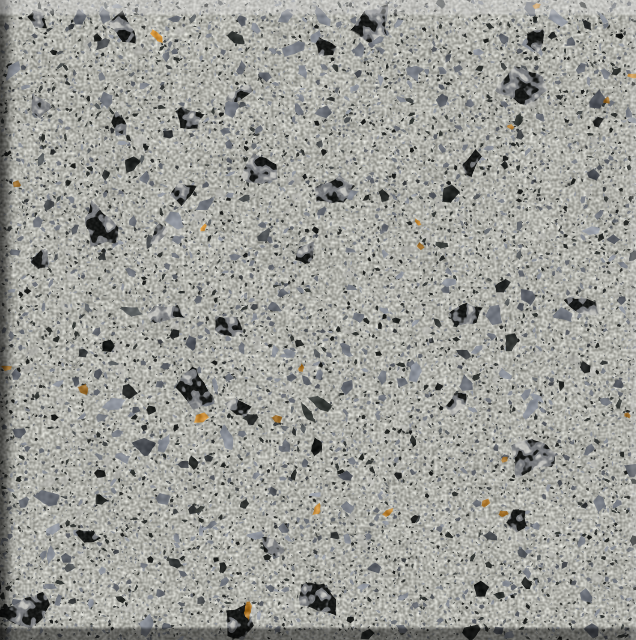
Write a WebGL 2 fragment shader that draws this texture.

```glsl
#version 300 es
precision highp float;
// Polished grey stone slab: pale gritty matrix, angular chips, mottled granite lumps, bevelled rim.

#define MATRIX_COLOR vec3(0.695, 0.697, 0.670)
#define CHIP_DARK vec3(0.085, 0.092, 0.088)
#define CHIP_GREY vec3(0.50, 0.51, 0.525)
#define CHIP_PALE vec3(0.76, 0.76, 0.745)
#define CHIP_OCHRE vec3(0.70, 0.47, 0.15)
#define GRIT_CONTRAST 0.27
#define FINE_SHARE 0.36
#define CHIP_SHARE 0.30
#define LUMP_SHARE 0.36
#define BEVEL 0.026

uniform vec2 u_resolution;
out vec4 fragColor;

const float TAU = 6.28319;

// Integer hash giving three values in 0..1
vec3 hash3(vec3 p) {
  uvec3 v = uvec3(ivec3(p)) * 1664525u + 1013904223u;
  v.x += v.y * v.z; v.y += v.z * v.x; v.z += v.x * v.y;
  v ^= v >> 16u;
  v.x += v.y * v.z; v.y += v.z * v.x; v.z += v.x * v.y;
  return vec3(v >> 8u) * exp2(-24.0);
}

float cornerSlope(vec2 cell, vec2 offset, float seed) {
  float a = TAU * hash3(vec3(cell, seed)).x;
  return dot(vec2(cos(a), sin(a)), offset);
}

// Gradient noise, roughly -0.7..0.7
float noise(vec2 p, float seed) {
  vec2 i = floor(p), f = p - i, e = vec2(1.0, 0.0);
  vec2 w = f * f * f * (f * (f * 6.0 - 15.0) + 10.0);
  float low = mix(cornerSlope(i, f, seed), cornerSlope(i + e, f - e, seed), w.x);
  float high = mix(cornerSlope(i + e.yx, f - e.yx, seed), cornerSlope(i + 1.0, f - 1.0, seed), w.x);
  return mix(low, high, w.y);
}

// Distance to an irregular five-sided chip
float chipDistance(vec2 p, float radius, vec3 r) {
  float turn = TAU * r.y, stretch = mix(1.0, 1.45, r.z);
  p = mat2(cos(turn), sin(turn), -sin(turn), cos(turn)) * p * vec2(1.0 / stretch, stretch);
  float d = -9.0;
  for (int i = 0; i < 5; i++) {
    float k = float(i);
    float a = TAU * (k + 0.6 * fract(r.x * (7.3 + 11.0 * k))) / 5.0;
    float reach = radius * (0.6 + 0.55 * fract(r.z * (17.0 + 13.0 * k)));
    d = max(d, dot(p, vec2(cos(a), sin(a))) - reach);
  }
  return d;
}

// Scattered chips: x = coverage, y = random tone, z = second random value
vec3 chips(vec2 uv, float cells, float share, vec2 radii, float seed) {
  vec2 p = uv * cells, base = floor(p);
  float nearest = 9.0;
  vec2 traits = vec2(0.0);
  for (int y = -1; y <= 1; y++) {
    for (int x = -1; x <= 1; x++) {
      vec2 cell = base + vec2(x, y);
      vec3 place = hash3(vec3(cell, seed));
      if (place.x > share) continue;
      vec3 form = hash3(vec3(cell, seed + 50.0));
      float radius = mix(radii.x, radii.y, form.x * form.x);
      float d = chipDistance(p - cell - 0.2 - 0.6 * place.yz, radius, form);
      if (d < nearest) { nearest = d; traits = vec2(place.x / share, form.z); }
    }
  }
  return vec3(clamp(0.5 - nearest * u_resolution.y / cells, 0.0, 1.0), traits);
}

// Dark, slate and pale stone by tone
vec3 stoneColor(vec3 chip, float darkShare) {
  vec3 slate = CHIP_GREY * mix(0.65, 1.2, chip.z) + vec3(-0.01, 0.0, 0.02);
  return mix(CHIP_DARK * (1.0 + 1.5 * chip.z), slate, smoothstep(darkShare - 0.1, darkShare + 0.2, chip.y));
}

void main() {
  vec2 uv = gl_FragCoord.xy / u_resolution.y;
  float fine = noise(uv * 215.0, 1.0), grit = noise(uv * 120.0, 2.0);
  float cloud = noise(uv * 38.0, 3.0), broad = noise(uv * 9.0, 4.0);

  // Gritty matrix with soft pale chips
  vec3 color = MATRIX_COLOR + GRIT_CONTRAST * fine + 0.12 * grit + 0.05 * cloud + 0.03 * broad;
  vec3 pale = chips(uv, 34.0, 0.22, vec2(0.12, 0.32), 10.0);
  color = mix(color, CHIP_PALE - 0.12 * pale.z + 0.08 * grit, 0.6 * pale.x);

  // Fine specks and small chips
  vec3 c = chips(uv, 150.0, FINE_SHARE, vec2(0.12, 0.40), 11.0);
  color = mix(color, stoneColor(c, 0.4), 0.9 * c.x);
  c = chips(uv, 82.0, CHIP_SHARE, vec2(0.10, 0.36), 12.0);
  color = mix(color, stoneColor(c, 0.4), c.x);

  // Slate chips with a faint inner grain
  vec2 wobbled = uv + 0.0018 * vec2(grit, cloud);
  c = chips(wobbled, 41.0, CHIP_SHARE, vec2(0.11, 0.34), 13.0);
  color = mix(color, stoneColor(c, 0.25) + 0.10 * grit + 0.07 * cloud, c.x);
  c = chips(wobbled, 21.0, CHIP_SHARE, vec2(0.12, 0.30), 14.0);
  color = mix(color, stoneColor(c, 0.2) + 0.10 * grit + 0.14 * cloud, c.x);

  // Large lumps mottled black, grey and white
  c = chips(uv + 0.006 * vec2(cloud, noise(uv * 45.0, 5.0)), 9.0, LUMP_SHARE, vec2(0.13, 0.27), 15.0);
  float mottle = noise(uv * 62.0, 6.0) + 0.5 * grit + 0.6 * cloud + 0.35 * (c.y - 0.5);
  vec3 lump = mix(CHIP_DARK, CHIP_GREY * 0.95, smoothstep(-0.16, 0.08, mottle));
  lump = mix(lump, CHIP_PALE, smoothstep(0.18, 0.55, mottle));
  color = mix(color, lump + 0.08 * fine, c.x);

  // Rare ochre chips
  c = chips(wobbled, 27.0, 0.028, vec2(0.13, 0.25), 16.0);
  color = mix(color, CHIP_OCHRE * mix(0.8, 1.2, c.z) + 0.25 * grit, 0.9 * c.x);

  // Bevel: light along top and right, shade along left and bottom
  vec2 st = gl_FragCoord.xy / u_resolution;
  color *= 1.0 - 0.60 * (1.0 - smoothstep(0.0, BEVEL, st.x));
  color *= 1.0 - 0.45 * (1.0 - smoothstep(0.6 * BEVEL, 0.85 * BEVEL, st.y));
  color = mix(color, vec3(0.86), 0.42 * smoothstep(1.0 - BEVEL, 1.0 - 0.75 * BEVEL, st.y));
  color = mix(color, vec3(0.80), 0.25 * smoothstep(1.0 - 0.5 * BEVEL, 1.0 - 0.2 * BEVEL, st.x));
  fragColor = vec4(clamp(color, 0.0, 1.0), 1.0);
}
```
